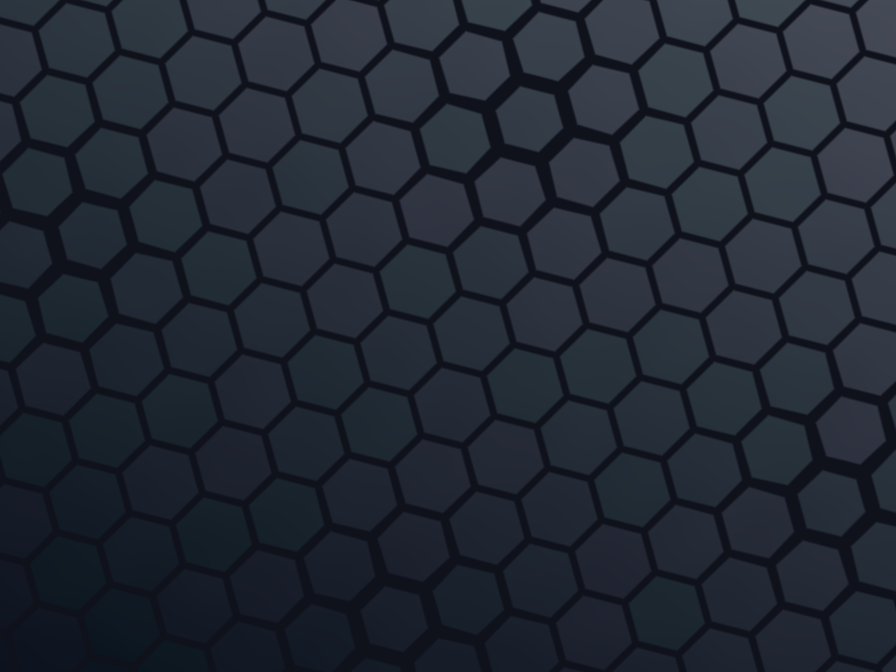
Give the GLSL for this pattern, as a Shadertoy shader.

```glsl
float hash(vec2 p) {
    p = fract(p * vec2(0.1031, 0.1137));
    p += dot(p, p.yx + 33.33);
    return fract((p.x + p.y) * p.x * 43.7);
}

float gradientDot(vec2 corner, vec2 offset) {
    float angle = 6.2832 * hash(corner + 71.0);
    return dot(vec2(cos(angle), sin(angle)), offset);
}

float gradientNoise(vec2 p) {
    vec2 i = floor(p), f = fract(p);
    vec2 u = f * f * (3.0 - 2.0 * f);
    vec2 e = vec2(1.0, 0.0);
    return mix(mix(gradientDot(i, f), gradientDot(i + e, f - e), u.x),
               mix(gradientDot(i + e.yx, f - e.yx), gradientDot(i + 1.0, f - 1.0), u.x), u.y);
}

// Offset from the nearest hexagon centre, for unit spacing
vec2 hexOffset(vec2 p) {
    vec2 size = vec2(1.0, sqrt(3.0));
    vec2 a = p - size * round(p / size);
    vec2 b = p - size * (floor(p / size) + 0.5);
    return dot(a, a) < dot(b, b) ? a : b;
}

// Distance inward from the hexagon border
float hexInset(vec2 p) {
    p = abs(p);
    return 0.5 - max(p.x, dot(p, vec2(0.5, 0.8660)));
}

float bump(vec2 p, vec2 centre) {
    vec2 d = p - centre;
    return exp(-dot(d, d) / 0.022);
}

// Half the groove width, swelling in a few soft patches
float grooveWidth(vec2 p) {
    float swell = bump(p, vec2(0.12, 0.32)) + bump(p, vec2(-0.58, 0.14))
                + bump(p, vec2(-0.08, -0.44)) + bump(p, vec2(0.60, -0.23));
    return 0.046 + 0.06 * min(swell, 1.0);
}

void mainImage(out vec4 fragColor, in vec2 fragCoord) {
    vec2 uv = fragCoord / iResolution.xy;
    vec2 p = (fragCoord - 0.5 * iResolution.xy) / iResolution.y;

    // Tilted, slightly stretched honeycomb
    float c = cos(0.2653), s = sin(0.2653);
    vec2 grid = mat2(c, -s, s, c) * ((p - vec2(0.035, 0.0035)) * vec2(0.978, 1.0)) / 0.11;
    vec2 local = hexOffset(grid);
    vec2 cell = round((grid - local) * vec2(2.0, 1.1547));

    // Plates lit from the upper right, with a small tint per plate
    float light = 0.07 + 0.085 * uv.x + 0.14 * uv.y + 0.008 * gradientNoise(grid * 1.3);
    float tint = hash(cell + 40.0) - 0.5;
    vec3 plate = light + vec3(-0.03, 0.0, 0.043) + tint * vec3(0.022, -0.006, 0.012);

    // Dark grooves with soft borders
    vec3 groove = vec3(0.058, 0.065, 0.105);
    float soft = max(0.022, 0.75 / (0.11 * iResolution.y));
    float width = grooveWidth(p);
    float face = smoothstep(width - soft, width + soft, hexInset(local));
    fragColor = vec4(mix(groove, plate, face), 1.0);
}
```
